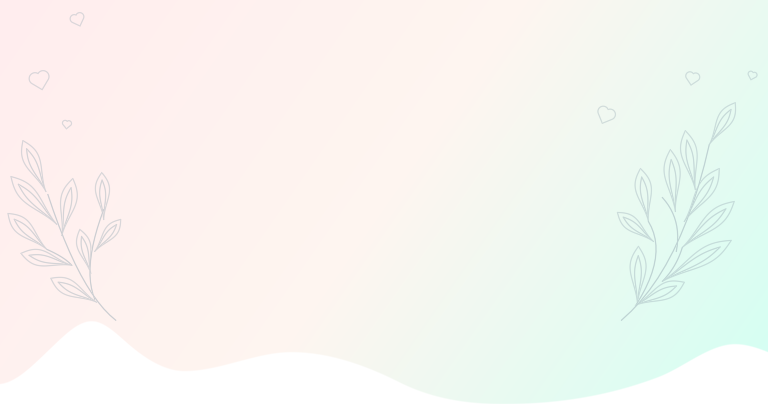
A Shadertoy shader for this background:

```glsl
const float CANVAS_HEIGHT = 4.05;
const vec2 CANVAS = vec2(7.68, CANVAS_HEIGHT);

const vec3 BLUSH = vec3(1.0, 0.928, 0.932);
const vec3 CREAM = vec3(0.996, 0.961, 0.940);
const vec3 MINT = vec3(0.825, 1.0, 0.952);
const vec3 SNOW = vec3(1.0);
const vec3 INK = vec3(0.60, 0.67, 0.71);

// Hill crest knots: x, height, slope
const vec3 HILL[11] = vec3[11](
    vec3(0.0, 0.20, 0.1), vec3(0.50, 0.55, 0.95), vec3(0.92, 0.83, 0.0),
    vec3(1.30, 0.59, -0.85), vec3(1.85, 0.33, 0.0), vec3(2.92, 0.52, 0.0),
    vec3(4.00, 0.22, -0.5), vec3(5.05, 0.0, 0.0), vec3(6.60, 0.27, 0.38),
    vec3(7.37, 0.60, 0.0), vec3(7.70, 0.52, -0.4));

// Leaves: base xy, tip xy
const vec4 LEFT_LEAVES[9] = vec4[9](
    vec4(0.46, 2.13, 0.23, 2.64), vec4(0.57, 1.80, 0.11, 2.28),
    vec4(0.62, 1.69, 0.73, 2.26), vec4(0.47, 1.55, 0.08, 1.91),
    vec4(0.72, 1.39, 0.21, 1.51), vec4(0.91, 1.31, 0.80, 1.75),
    vec4(1.04, 1.85, 1.02, 2.32), vec4(0.95, 1.53, 1.21, 1.85),
    vec4(0.97, 1.02, 0.51, 1.26));
const vec4 RIGHT_LEAVES[10] = vec4[10](
    vec4(7.11, 2.60, 7.37, 3.02), vec4(6.97, 2.15, 6.87, 2.74),
    vec4(6.77, 1.93, 6.72, 2.55), vec4(6.86, 1.83, 7.21, 2.36),
    vec4(6.50, 1.83, 6.42, 2.36), vec4(6.55, 1.63, 6.19, 1.92),
    vec4(6.84, 1.57, 7.36, 2.03), vec4(6.64, 1.23, 7.33, 1.64),
    vec4(6.39, 1.00, 6.40, 1.58), vec4(6.37, 0.99, 6.86, 1.22));

// Hearts: centre xy, width, clockwise tilt
const vec4 HEARTS[6] = vec4[6](
    vec4(0.78, 3.85, 0.14, -0.35), vec4(0.40, 3.24, 0.20, -0.25),
    vec4(0.67, 2.80, 0.09, 0.1), vec4(6.07, 2.89, 0.18, 0.4),
    vec4(6.94, 3.26, 0.14, 0.2), vec4(7.54, 3.29, 0.09, 0.3));

float stroke(float dist, float pixel) {
    return 1.0 - smoothstep(0.0, 0.0025 + pixel, dist);
}

// Cubic Hermite curve through the crest knots
float hillHeight(float x) {
    float height = HILL[0].y;
    for (int i = 0; i < 10; i++) {
        vec3 a = HILL[i], b = HILL[i + 1];
        float w = b.x - a.x, t = (x - a.x) / w, s = 1.0 - t;
        if (t >= 0.0 && t <= 1.0)
            height = s * s * ((1.0 + 2.0 * t) * a.y + t * w * a.z)
                   + t * t * ((1.0 + 2.0 * s) * b.y - s * w * b.z);
    }
    return height;
}

float segmentDistance(vec2 p, vec2 a, vec2 b) {
    vec2 ab = b - a;
    return length(p - a - ab * clamp(dot(p - a, ab) / dot(ab, ab), 0.0, 1.0));
}

// Quadratic curve sampled as short segments
float stemDistance(vec2 p, vec2 a, vec2 b, vec2 c) {
    float dist = 1e3;
    vec2 previous = a;
    for (int i = 1; i <= 12; i++) {
        float t = float(i) / 12.0;
        vec2 point = mix(mix(a, b, t), mix(b, c, t), t);
        dist = min(dist, segmentDistance(p, previous, point));
        previous = point;
    }
    return dist;
}

// Outline of a blade, widest past its middle
float bladeDistance(vec2 p, vec2 base, vec2 tip, float halfWidth) {
    float len = distance(base, tip);
    vec2 along = (tip - base) / len, q = p - base;
    float u = dot(q, along) / len, v = dot(q, vec2(-along.y, along.x));
    if (u < 0.0 || u > 1.0) return min(length(q), distance(p, tip));
    float phase = 3.14159 * pow(u, 1.6);
    float slope = halfWidth / len * cos(phase) * 5.03 * pow(u, 0.6);
    return abs(abs(v) - halfWidth * sin(phase)) / sqrt(1.0 + slope * slope);
}

float leafInk(vec2 p, vec4 leaf, float pixel) {
    float width = min(0.15 * distance(leaf.xy, leaf.zw), 0.08);
    float outer = bladeDistance(p, leaf.xy, leaf.zw, width);
    float inner = bladeDistance(p, leaf.xy, mix(leaf.xy, leaf.zw, 0.84), 0.42 * width);
    return max(0.38 * stroke(outer, pixel), 0.42 * stroke(inner, pixel));
}

float heartDistance(vec2 p, vec4 heart) {
    float c = cos(heart.w), s = sin(heart.w), size = heart.z / 1.2;
    vec2 q = mat2(c, s, -s, c) * (p - heart.xy) / size + vec2(0.0, 0.55);
    q.x = abs(q.x);
    float lobe = abs(length(q - vec2(0.25, 0.75)) - 0.35355);
    float point = min(distance(q, vec2(0.0, 1.0)), length(q - 0.5 * max(q.x + q.y, 0.0)));
    return size * (q.x + q.y > 1.0 ? lobe : point);
}

void mainImage(out vec4 fragColor, in vec2 fragCoord) {
    vec2 p = fragCoord / iResolution.y * CANVAS_HEIGHT;
    float pixel = CANVAS_HEIGHT / iResolution.y;

    // Diagonal wash from upper left to lower right
    vec2 direction = vec2(0.82, 0.57);
    float t = dot(vec2(p.x, CANVAS.y - p.y), direction) / dot(CANVAS, direction);
    vec3 color = mix(mix(BLUSH, CREAM, clamp(2.0 * t, 0.0, 1.0)), MINT, clamp(2.0 * t - 1.0, 0.0, 1.0));

    // Sprigs
    float stems = stemDistance(p, vec2(1.16, 0.84), vec2(0.80, 1.12), vec2(0.48, 2.10));
    stems = min(stems, stemDistance(p, vec2(0.95, 1.05), vec2(0.82, 1.37), vec2(1.04, 1.95)));
    stems = min(stems, stemDistance(p, vec2(0.72, 1.39), vec2(0.65, 1.47), vec2(0.47, 1.55)));
    stems = min(stems, stemDistance(p, vec2(6.23, 0.84), vec2(6.83, 1.35), vec2(7.11, 2.60)));
    stems = min(stems, stemDistance(p, vec2(6.38, 1.00), vec2(6.70, 1.50), vec2(6.50, 1.83)));
    stems = min(stems, stemDistance(p, vec2(6.64, 1.23), vec2(6.78, 1.37), vec2(6.84, 1.57)));
    stems = min(stems, stemDistance(p, vec2(6.64, 2.07), vec2(6.84, 1.85), vec2(6.78, 1.53)));
    float ink = 0.5 * stroke(stems, pixel);
    for (int i = 0; i < 9; i++) ink = max(ink, leafInk(p, LEFT_LEAVES[i], pixel));
    for (int i = 0; i < 10; i++) ink = max(ink, leafInk(p, RIGHT_LEAVES[i], pixel));

    // Hearts
    for (int i = 0; i < 6; i++) ink = max(ink, 0.36 * stroke(heartDistance(p, HEARTS[i]), pixel));
    color = mix(color, INK, ink);

    // White hills
    float above = p.y - hillHeight(p.x);
    color = mix(SNOW, color, smoothstep(-pixel, pixel, above));
    fragColor = vec4(color, 1.0);
}
```
